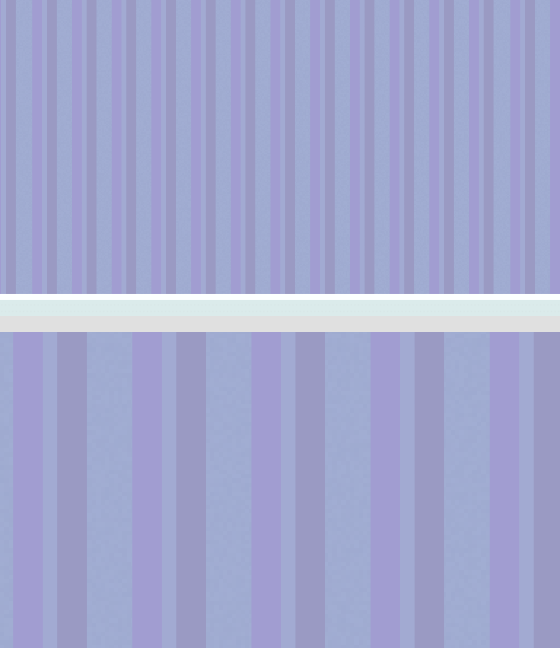
Top: the whole. Bottom: its middle third, enlarged.
A Shadertoy shader for this pattern:

```glsl
// Striped lilac and blue wall with a white rail above a pale skirting board.

const float PITCH = 0.0709;         // one stripe pair, in canvas widths
const float HALF_STRIPE = 0.0088;
const float VIOLET_CENTRE = 0.0664;
const float GREY_CENTRE = 0.0926;
const float GAP_CENTRE = 0.0795;
const float HALF_GAP = 0.0044;

const vec3 BLUE = vec3(0.627, 0.673, 0.820);
const vec3 GAP_BLUE = vec3(0.637, 0.667, 0.824);
const vec3 VIOLET = vec3(0.630, 0.617, 0.820);
const vec3 GREY = vec3(0.602, 0.602, 0.765);
const vec3 RAIL = vec3(0.99, 1.0, 1.0);
const vec3 SKIRTING = vec3(0.86, 0.92, 0.92);

// Sine-free hash, 0 to 1
float hash21(vec2 p) {
    vec3 q = fract(vec3(p.xyx) * 0.1031);
    q += dot(q, q.yzx + 33.33);
    return fract((q.x + q.y) * q.z);
}

// Coverage of the inside of a signed distance
float cover(float dist, float aa) {
    return 1.0 - smoothstep(-0.5 * aa, 0.5 * aa, dist);
}

// Coverage of a vertical stripe repeated at a fixed pitch
float stripe(float x, float centre, float halfWidth, float pitch, float aa) {
    float offset = mod(x - centre + 0.5 * pitch, pitch) - 0.5 * pitch;
    return cover(abs(offset) - halfWidth, aa);
}

// Small sideways slips where the outer strips join the wall
float slipAtSeams(float x) {
    return x + 0.0023 * step(x, 0.042) - 0.0030 * step(0.889, x);
}

vec3 wall(float x, float grain, float aa) {
    float sx = slipAtSeams(x);
    vec3 col = BLUE + 0.012 * (grain - 0.5);
    col = mix(col, GAP_BLUE, stripe(sx, GAP_CENTRE, HALF_GAP, PITCH, aa));
    col = mix(col, VIOLET, stripe(sx, VIOLET_CENTRE, HALF_STRIPE, PITCH, aa));
    return mix(col, GREY, stripe(sx, GREY_CENTRE, HALF_STRIPE, PITCH, aa));
}

// Pale board with faint rows of dots
vec3 skirting(vec2 p, float aa) {
    vec2 spacing = vec2(0.0065, 0.0115);
    vec2 cell = mod(p - vec2(0.0, 0.0025), spacing) - 0.5 * spacing;
    float dots = cover(length(cell) - 0.0008, 2.0 * aa);
    return SKIRTING - 0.018 * dots;
}

void mainImage(out vec4 fragColor, in vec2 fragCoord) {
    vec2 p = fragCoord / iResolution.x;
    float height = fragCoord.y / iResolution.y;
    float aa = 1.0 / iResolution.x;
    float aaHeight = 1.0 / iResolution.y;

    float grain = hash21(floor(p * 384.0));
    vec3 col = wall(p.x, grain, aa);

    // Rail, then the board below it
    col = mix(col, RAIL, cover(height - 0.0700, aaHeight));
    col = mix(col, skirting(p, aa), cover(height - 0.0510, aaHeight));

    fragColor = vec4(col, 1.0);
}
```
